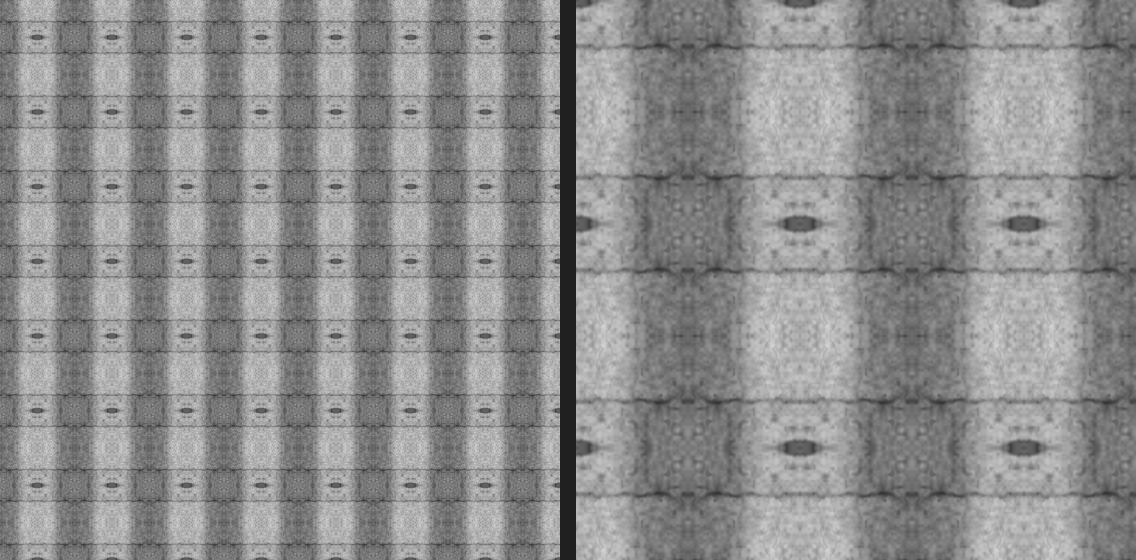
Left: the whole. Right: its middle third, enlarged.
This pattern is drawn by a WebGL 1 fragment shader. Its source:

```glsl
precision highp float;

uniform vec2 u_resolution;

float hash(vec2 p) {
  vec3 a = fract(vec3(p.xyx) * 0.1031);
  a += dot(a, a.yzx + 33.33);
  return fract((a.x + a.y) * a.z);
}

float noise(vec2 p) {
  vec2 i = floor(p);
  vec2 f = fract(p);
  f = f * f * (3.0 - 2.0 * f);
  return mix(mix(hash(i), hash(i + vec2(1.0, 0.0)), f.x),
             mix(hash(i + vec2(0.0, 1.0)), hash(i + vec2(1.0, 1.0)), f.x), f.y);
}

float fbm(vec2 p) {
  float sum = 0.0;
  float amplitude = 0.5;
  for (int i = 0; i < 3; i++) {
    sum += amplitude * noise(p);
    p = p * 2.03 + 17.3;
    amplitude *= 0.5;
  }
  return sum / 0.875;
}

// Soft stroke around a zero distance
float stroke(float d, float width) {
  return exp(-d * d / (width * width));
}

float roundedBox(vec2 p, vec2 halfSize, float radius) {
  vec2 d = abs(p) - halfSize + radius;
  return length(max(d, 0.0)) + min(max(d.x, d.y), 0.0) - radius;
}

// Tone of one mirrored quarter: q is 0 at the dark knot, 0.5 at the cell edge
float concrete(vec2 q) {
  float rough = fbm(q * 16.0 + 5.0);
  vec2 w = q + 0.035 * (vec2(rough, fbm(q * 18.0 + 41.0)) - 0.5);

  // Bright columns crossed by a narrower, duller band
  float band = 1.0 - smoothstep(0.19, 0.23, w.y);
  float light = 1.0 - smoothstep(mix(0.16, 0.12, band), mix(0.36, 0.32, band), w.x);
  float tone = mix(mix(0.455, 0.70, light), mix(0.485, 0.655, light), band);
  tone += 0.05 * (1.0 - band) * stroke(length((w - vec2(0.15, 0.45)) * vec2(1.0, 0.6)), 0.09);

  // Vertical fibres in the dark column, thin veins in the bright one
  tone += 0.11 * (1.0 - light) * (noise(q * vec2(44.0, 11.0) + 9.0) - 0.5);
  float vein = stroke(fbm(q * vec2(17.0, 12.0) + 63.0) - 0.5, 0.045);
  tone -= 0.065 * vein * light * (1.0 - band);
  tone -= 0.04 * stroke(w.x - 0.06 - 0.03 * cos(q.y * 38.0), 0.015) * light * (1.0 - band);

  // Rounded panel outline and worn horizontal joints
  float panel = roundedBox(w - vec2(0.5, 0.0), vec2(0.19, 0.18), 0.07);
  tone -= 0.10 * stroke(panel, 0.022) * (0.4 + rough);
  tone -= 0.16 * stroke(w.y - 0.21, 0.013) * (0.35 + noise(q * vec2(32.0, 6.0) + 27.0));

  // Pale halo, dark knot with thin tails, and pits
  tone += 0.07 * stroke(length((w - vec2(0.10, 0.09)) * vec2(0.7, 1.0)), 0.06);
  float knot = 1.0 - smoothstep(0.65, 1.25, length(w / vec2(0.095, 0.042)));
  tone = mix(tone, 0.29, 0.9 * knot);
  tone -= 0.13 * stroke(q.y, 0.018) * stroke(q.x, 0.16) * (1.0 - knot);
  tone -= 0.17 * stroke(length(q - vec2(0.115, 0.125)), 0.018);
  tone -= 0.15 * stroke(length(q - vec2(0.025, 0.085)), 0.022);
  float pits = smoothstep(0.80, 0.95, noise(q * 34.0 + 81.0));
  tone -= 0.09 * pits;

  // Mottling and fine grain
  tone += 0.12 * (rough - 0.5);
  tone += 0.11 * (noise(q * 48.0 + 3.0) - 0.5);
  tone += 0.08 * (noise(q * 75.0 + 19.0) - 0.5);
  return tone;
}

void main() {
  vec2 uv = gl_FragCoord.xy / u_resolution;
  vec2 cell = 7.5 * vec2(uv.x, 1.0 - uv.y);
  vec2 q = abs(fract(cell) - 0.5);
  gl_FragColor = vec4(vec3(clamp(concrete(q), 0.0, 1.0)), 1.0);
}
```
